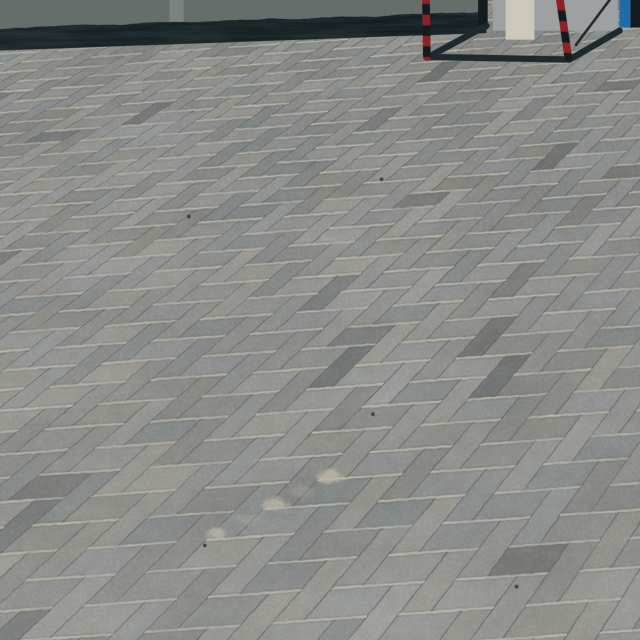
A Shadertoy shader for this texture:

```glsl
const float HORIZON = 1.965;                  // height where the floor would vanish
const float TILT = 0.07;                      // slope of the horizon
const float VANISH_X = 2.26;                  // where the slanted joints converge
const vec2 CELL = vec2(0.0252, 0.0127);       // half-brick size on the floor plane
const float SAND_WIDTH = 0.0017;
const float GAP_WIDTH = 0.0008;
const float SOFTNESS = 0.0011;
const vec3 STONE_DARK = vec3(0.52, 0.53, 0.52);
const vec3 STONE_LIGHT = vec3(0.61, 0.61, 0.595);
const vec3 SAND = vec3(0.74, 0.72, 0.66);
const vec3 GAP = vec3(0.36, 0.38, 0.38);
const vec3 WALL = vec3(0.40, 0.43, 0.42);
const vec3 PANEL = vec3(0.62, 0.63, 0.63);
const vec3 SHADE = vec3(0.07, 0.11, 0.12);
const vec3 STEEL = vec3(0.16, 0.21, 0.23);
const vec3 RED = vec3(0.55, 0.13, 0.15);
const vec3 BLUE = vec3(0.12, 0.42, 0.66);

float hash(vec2 p) {
    vec3 q = fract(p.xyx * vec3(0.1031, 0.1030, 0.0973));
    q += dot(q, q.yzx + 33.33);
    return fract((q.x + q.y) * q.z);
}

// Distance to the nearest scattered point
float cellular(vec2 p) {
    vec2 cell = floor(p), f = fract(p);
    float nearest = 2.0;
    for (int y = -1; y <= 1; y++)
        for (int x = -1; x <= 1; x++) {
            vec2 o = vec2(x, y), id = cell + o;
            vec2 point = o + vec2(hash(id), hash(id + 71.7));
            nearest = min(nearest, length(point - f));
        }
    return nearest;
}

// Layered sines, roughly -1 to 1
float waves(vec2 p) {
    float sum = 0.0, amp = 0.5;
    for (int i = 0; i < 4; i++) {
        sum += amp * sin(p.x + 1.7 * sin(p.y)) * cos(p.y - 0.8 * p.x);
        p = mat2(1.5, 1.1, -1.1, 1.5) * p + 2.3;
        amp *= 0.6;
    }
    return sum;
}

float cover(float d) {
    float blur = max(SOFTNESS, 0.8 / iResolution.y);
    return 1.0 - smoothstep(-blur, blur, d);
}

float segment(vec2 p, vec2 a, vec2 b, float radius) {
    vec2 ab = b - a;
    return length(p - a - ab * clamp(dot(p - a, ab) / dot(ab, ab), 0.0, 1.0)) - radius;
}

float box(vec2 p, vec2 low, vec2 high) {
    vec2 d = max(low - p, p - high);
    return max(d.x, d.y);
}

vec3 paving(vec2 p) {
    // Project the floor, with slightly ragged joints
    vec2 g = p + 0.0011 * vec2(waves(p.yx * 130.0), waves(p * 150.0));
    float w = HORIZON + TILT * g.x - g.y;
    vec2 q = vec2((g.x - VANISH_X) / (w * CELL.x), 1.0 / (w * CELL.y));

    // Herringbone: two cells of a lying brick, then two of standing ones
    vec2 id = floor(q);
    float k = mod(id.x - id.y, 4.0);
    bool lying = k < 1.5;
    vec2 size = lying ? vec2(2.0, 1.0) : vec2(1.0, 2.0);
    if (k > 0.5 && k < 1.5) id.x -= 1.0;
    if (k > 1.5 && k < 2.5) id.y -= 1.0;
    vec2 edge = min(q - id, size - q + id) * CELL * vec2(0.65 * w, w * w);

    // Brick tone, stains and grit
    float tone = hash(id);
    float stain = waves(p * vec2(7.0, 11.0));
    vec3 col = mix(STONE_DARK, STONE_LIGHT, 0.12 + 0.75 * tone + 0.38 * stain - 0.25 * p.y + 0.15);
    col -= 0.07 * step(0.95, hash(id + 19.0));
    col += (hash(id + 5.0) - 0.5) * vec3(0.018, 0.0, -0.018);
    col += 0.035 * (cellular(p * 190.0) - 0.5) + 0.016 * waves(p * 90.0);

    // Dark slanted gaps, then sand-filled cross joints
    float wear = 0.5 + 0.5 * waves(p * 37.0);
    col = mix(col, GAP, cover(edge.x - GAP_WIDTH) * (0.35 + 0.55 * wear));
    col = mix(col, GAP, 0.3 * cover(abs(edge.y - 0.0035) - 0.0008) * wear);
    col = mix(col, SAND, cover(edge.y - SAND_WIDTH * mix(0.6, 1.0, w - 1.0)) * (0.4 + 0.6 * wear));

    // Sand spills and dark specks
    for (int i = 0; i < 5; i++) {
        float n = float(i);
        vec2 d = p - vec2(0.34, 0.167) - n * vec2(0.044, 0.022);
        float spill = length(d * vec2(1.0, 2.2)) + 0.012 * waves(p * 80.0);
        col = mix(col, SAND, (0.75 - 0.5 * mod(n, 2.0)) * (1.0 - smoothstep(0.008, 0.028, spill)));
        vec2 speck = vec2(hash(vec2(n, 3.0)), 0.9 * hash(vec2(n, 8.0)));
        col = mix(col, STEEL, 0.8 * cover(length(p - speck) - 0.003));
    }
    return col;
}

void mainImage(out vec4 fragColor, in vec2 fragCoord) {
    vec2 p = fragCoord / iResolution.xy;
    vec3 col = paving(p);

    // Wall with its shaded foot and mullion
    float foot = p.y - 0.921 - 0.036 * p.x;
    float left = p.x - 0.76;
    vec3 wall = mix(WALL, PANEL, 0.4 * cover(abs(p.x - 0.276) - 0.011));
    vec3 shade = mix(SHADE, STEEL, 0.5 + 0.5 * waves(p * vec2(15.0, 160.0)));
    wall = mix(wall, shade, cover(foot - 0.034 + 0.003 * waves(p * 25.0)));
    col = mix(col, wall, cover(max(-foot, left)));

    // Pale panels, corner post, bucket and blue edge
    col = mix(col, PANEL, cover(box(p, vec2(0.77, 0.952), vec2(0.965, 1.1))));
    col = mix(col, SHADE, cover(box(p, vec2(0.747, 0.955), vec2(0.762, 1.1))));
    col = mix(col, SAND + 0.06, cover(box(p, vec2(0.79, 0.938), vec2(0.835, 1.1))));
    col = mix(col, BLUE, cover(box(p, vec2(0.968, 0.957), vec2(0.985, 1.1))));
    col = mix(col, SHADE, cover(box(p, vec2(0.985, 0.957), vec2(1.1, 1.1))));

    // Metal stand: floor rails, braces and banded posts
    float rail = segment(p, vec2(0.667, 0.911), vec2(0.89, 0.907), 0.005);
    rail = min(rail, segment(p, vec2(0.89, 0.907), vec2(0.968, 0.952), 0.005));
    rail = min(rail, segment(p, vec2(0.675, 0.914), vec2(0.76, 0.96), 0.005));
    rail = min(rail, segment(p, vec2(0.9, 0.93), vec2(0.96, 1.01), 0.002));
    col = mix(col, mix(SHADE, STEEL, 0.5), cover(rail));
    float post = segment(p, vec2(0.667, 0.911), vec2(0.664, 1.1), 0.006);
    post = min(post, segment(p, vec2(0.888, 0.91), vec2(0.872, 1.02), 0.006));
    col = mix(col, mix(SHADE, RED, smoothstep(-0.3, 0.3, sin(p.y * 190.0 + p.x * 9.0))), cover(post));
    fragColor = vec4(col, 1.0);
}
```
